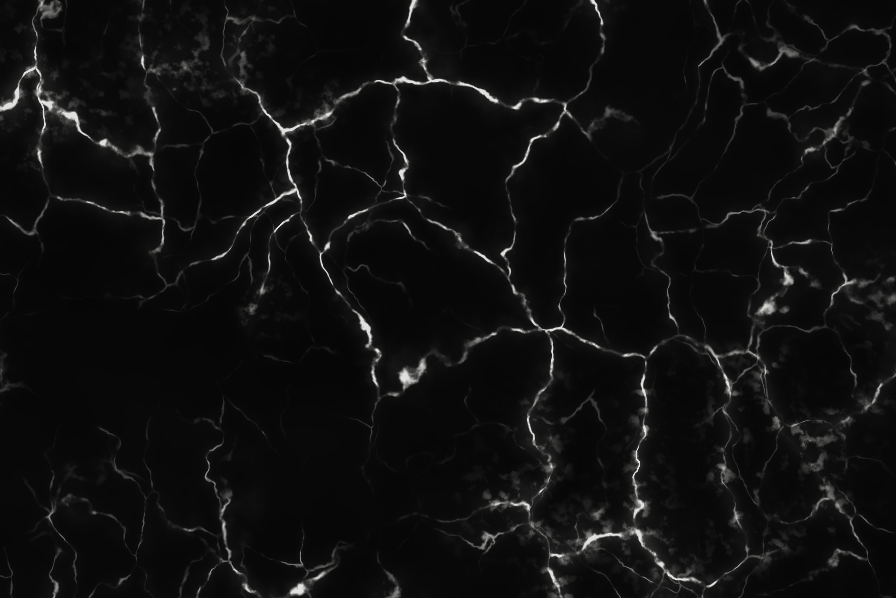
This texture is drawn by a WebGL 1 fragment shader. Its source:

```glsl
precision highp float;
// Black marble with jagged, broken white veins and speckled mineral patches.

uniform vec2 u_resolution;

#define MAIN_CELLS 4.3       // large vein cells per canvas height
#define FINE_CELLS 7.6       // hairline cells per canvas height
#define WARP 0.27            // wandering of the veins
#define JITTER 0.062         // kinks along the veins
#define VEIN_WIDTH 0.0034
#define HAIR_WIDTH 0.0018
#define VEIN_GAIN 0.88
#define HAIR_GAIN 0.48
#define HALO_GAIN 0.085
#define PATCH_GAIN 0.5
#define STONE_DARK vec3(0.018, 0.018, 0.018)
#define VEIN_TINT vec3(1.0, 1.0, 0.985)

float hash(vec2 p) {
  return fract(sin(dot(p, vec2(127.1, 311.7))) * 43758.5453);
}

vec2 hash2(vec2 p) {
  return vec2(hash(p), hash(p + vec2(37.2, 17.9)));
}

float noise(vec2 p) {
  vec2 cell = floor(p);
  vec2 f = fract(p);
  f = f * f * (3.0 - 2.0 * f);
  float low = mix(hash(cell), hash(cell + vec2(1.0, 0.0)), f.x);
  float high = mix(hash(cell + vec2(0.0, 1.0)), hash(cell + vec2(1.0, 1.0)), f.x);
  return mix(low, high, f.y);
}

// Layered noise, turned at each octave to hide the lattice.
float fbm(vec2 p) {
  float sum = 0.0;
  float amplitude = 0.5;
  for (int i = 0; i < 5; i++) {
    sum += amplitude * noise(p);
    p = mat2(1.6, 1.2, -1.2, 1.6) * p + vec2(5.3, 8.7);
    amplitude *= 0.5;
  }
  return sum / 0.96875;
}

vec2 fbm2(vec2 p) {
  return vec2(fbm(p), fbm(p + vec2(41.3, 23.8))) - 0.5;
}

// Distance to the nearest border between scattered cells.
float crackDistance(vec2 p) {
  vec2 home = floor(p);
  vec2 nearestCell = home;
  vec2 nearest = vec2(0.0);
  float best = 16.0;
  for (int y = -1; y <= 1; y++) {
    for (int x = -1; x <= 1; x++) {
      vec2 cell = home + vec2(float(x), float(y));
      vec2 offset = cell + hash2(cell) - p;
      float d = dot(offset, offset);
      if (d < best) {
        best = d;
        nearest = offset;
        nearestCell = cell;
      }
    }
  }
  float border = 4.0;
  for (int y = -2; y <= 2; y++) {
    for (int x = -2; x <= 2; x++) {
      vec2 cell = nearestCell + vec2(float(x), float(y));
      vec2 offset = cell + hash2(cell) - p;
      vec2 across = offset - nearest;
      if (dot(across, across) > 0.0001) {
        border = min(border, dot(0.5 * (nearest + offset), normalize(across)));
      }
    }
  }
  return max(border, 0.0);
}

// Soft-edged line, never thinner than a pixel.
float line(float d, float width) {
  return 1.0 - smoothstep(0.0, width + 1.0 / u_resolution.y, d);
}

void main() {
  vec2 p = gl_FragCoord.xy / u_resolution.y;

  // Bend the plane so that cell borders become ragged veins.
  vec2 warped = p + WARP * fbm2(p * 3.2) + JITTER * fbm2(p * 15.0 + 9.0);
  vec2 stretched = warped * vec2(1.15, 0.88);
  float mainDist = crackDistance(stretched * MAIN_CELLS + 3.7) / MAIN_CELLS;
  float hairDist = crackDistance(stretched * FINE_CELLS + 51.4) / FINE_CELLS;

  // Veins fade in and out along their length and break into grains.
  float gaps = smoothstep(0.28, 0.62, fbm(p * 10.0 + 47.0));
  float strength = smoothstep(0.34, 0.66, fbm(p * 3.4 + 12.6)) * mix(0.3, 1.15, gaps);
  float hairStrength = smoothstep(0.40, 0.68, fbm(p * 4.3 + 71.2)) * mix(1.2, 0.4, gaps);
  float grain = fbm(p * 58.0 + 5.0);
  float grit = mix(0.12, 1.1, smoothstep(0.34, 0.68, grain));
  float swell = mix(0.4, 1.7, noise(p * 17.0 + 31.0));

  float veins = VEIN_GAIN * strength * grit * line(mainDist, VEIN_WIDTH * swell);
  float hairs = HAIR_GAIN * hairStrength * grit * line(hairDist, HAIR_WIDTH * swell);
  float halo = HALO_GAIN * mix(0.4, 1.5, grain) * (strength * exp(-mainDist / 0.015)
             + 0.5 * hairStrength * exp(-hairDist / 0.010));

  // Speckled mineral crust beside some of the veins.
  float region = smoothstep(0.50, 0.66, fbm(p * 3.1 + 88.3));
  float speckle = smoothstep(0.50, 0.78, fbm(p * 64.0 + 140.0));
  float patches = region * exp(-mainDist / 0.022) * (0.05 + PATCH_GAIN * speckle);

  float cloud = 0.022 * fbm(p * 6.0 + 19.5);
  float light = veins + hairs + halo + patches;
  vec3 color = STONE_DARK + cloud + VEIN_TINT * light;
  gl_FragColor = vec4(min(color, vec3(0.88)), 1.0);
}
```
